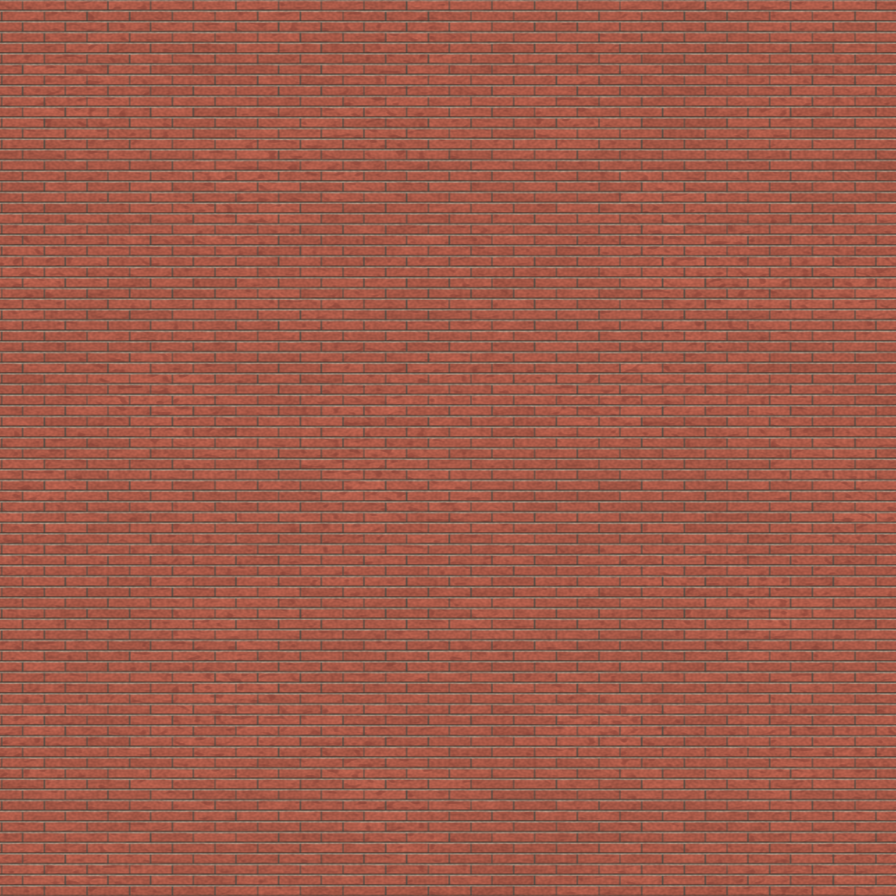
Give the GLSL for this texture, as a three.js fragment shader.

```glsl
varying vec2 vUv;

const vec2 BRICKS = vec2(21.0, 84.0);     // bricks across, courses down
const vec2 PATCH = vec2(7.0, 28.0);       // bricks before the variation repeats
const vec2 COURSE_SHIFT = vec2(0.04, 0.53); // joint offset of even and odd courses
const float SOFTNESS = 0.00195;           // edge blur, in canvas widths
const float SHADOW_HEIGHT = 0.09;         // in course heights
const float MORTAR_HEIGHT = 0.10;
const float JOINT_WIDTH = 0.036;          // in brick lengths
const float EDGE_WEAR = 0.035;
const float BRICK_VARIATION = 0.07;
const float GRAIN_AMOUNT = 0.13;
const float MOTTLE_AMOUNT = 0.10;
const float CLOUD_AMOUNT = 0.07;

const vec3 BRICK_COLOR = vec3(0.665, 0.350, 0.280);
const vec3 STAIN_COLOR = vec3(0.500, 0.245, 0.205);
const vec3 MORTAR_COLOR = vec3(0.660, 0.615, 0.550);
const vec3 SHADOW_COLOR = vec3(0.250, 0.195, 0.165);
const vec3 JOINT_COLOR = vec3(0.340, 0.300, 0.265);

float hash(vec2 p) {
  vec3 q = fract(p.xyx * vec3(0.1031, 0.1030, 0.0973));
  q += dot(q, q.yzx + 33.33);
  return fract((q.x + q.y) * q.z);
}

// Gradient at a lattice point, wrapped to the period
float slope(vec2 cell, vec2 offset, vec2 period) {
  float angle = 6.28319 * hash(mod(cell, period) + 7.0);
  return dot(vec2(cos(angle), sin(angle)), offset);
}

float gradientNoise(vec2 p, vec2 period) {
  vec2 i = floor(p);
  vec2 f = p - i;
  vec2 u = f * f * f * (f * (f * 6.0 - 15.0) + 10.0);
  vec2 e = vec2(1.0, 0.0);
  float low = mix(slope(i, f, period), slope(i + e.xy, f - e.xy, period), u.x);
  float high = mix(slope(i + e.yx, f - e.yx, period), slope(i + e.xx, f - e.xx, period), u.x);
  return mix(low, high, u.y);
}

float tiledNoise(vec2 cells) {
  return gradientNoise(vUv * cells, cells);
}

// Filtered coverage of the span from start to end
float band(float x, float start, float end, float blur) {
  vec2 edges = clamp((x - vec2(start, end)) / blur + 0.5, 0.0, 1.0);
  return edges.x - edges.y;
}

void main() {
  vec2 blur = BRICKS * SOFTNESS;
  vec2 wall = vUv * BRICKS;
  float course = floor(wall.y);
  wall.x -= mod(course, 2.0) < 0.5 ? COURSE_SHIFT.x : COURSE_SHIFT.y;

  vec2 brickId = mod(vec2(floor(wall.x), course), PATCH);
  vec2 jointId = mod(vec2(floor(wall.x + 0.5), course), PATCH);
  vec2 fromEdge = fract(wall + 0.5) - 0.5;

  // Clay: tone per brick, fine grain, mottling and broad clouds
  float grain = tiledNoise(vec2(252.0, 336.0));
  float mottle = tiledNoise(vec2(63.0, 126.0));
  float cloud = tiledNoise(vec2(6.0, 8.0));
  float tone = 1.0 + BRICK_VARIATION * (hash(brickId) - 0.5)
    + GRAIN_AMOUNT * grain + MOTTLE_AMOUNT * mottle + CLOUD_AMOUNT * cloud;
  vec3 color = BRICK_COLOR * tone;

  // Occasional burnt stains
  float stain = smoothstep(0.22, 0.55, tiledNoise(vec2(84.0, 168.0)) + 0.3 * cloud);
  color = mix(color, STAIN_COLOR, 0.5 * stain);

  // Upright joints, some deeper than others
  float wear = EDGE_WEAR * mottle;
  float halfJoint = 0.5 * JOINT_WIDTH;
  float joint = band(fromEdge.x, -halfJoint, halfJoint, blur.x);
  color = mix(color, JOINT_COLOR, joint * mix(0.6, 1.0, hash(jointId + 41.0)));

  // Bed joints: lit mortar below the shadow of the course above
  float mortar = band(fromEdge.y, -MORTAR_HEIGHT - wear, 0.0, blur.y);
  float shadow = band(fromEdge.y, 0.0, SHADOW_HEIGHT + wear, blur.y);
  color += mortar * (MORTAR_COLOR * (1.0 + 0.2 * grain) - color)
    + shadow * (SHADOW_COLOR - color);

  gl_FragColor = vec4(color, 1.0);
}
```
